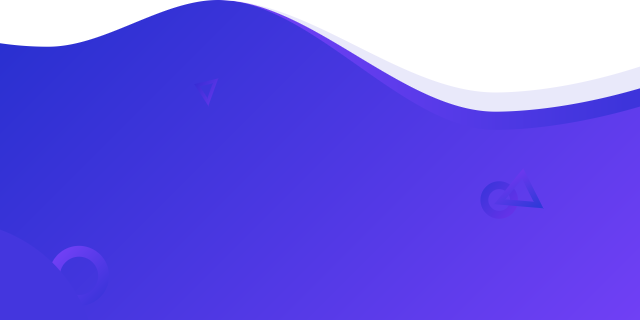
This background is drawn by a WebGL 2 fragment shader. Its source:

```glsl
#version 300 es
precision highp float;
// Indigo-to-violet backdrop under a white wavy header with layered edges,
// decorated with a corner disc, two rings and two outlined triangles.
// Shapes are distance functions, each filled with its own linear gradient.

uniform vec2 u_resolution;
out vec4 outColor;

// Colours
const vec3 WHITE = vec3(1.0);
const vec3 PALE = vec3(0.915, 0.912, 0.98);
const vec3 INDIGO = vec3(0.15, 0.185, 0.81);
const vec3 VIOLET = vec3(0.44, 0.25, 0.96);
const vec3 BAND_BLUE = vec3(0.24, 0.205, 0.86);
const vec3 DISC_BLUE = vec3(0.265, 0.212, 0.87);

// Wave: x of the left dip, crest and trough (canvas is 2 wide, 1 high)
const float DIP_X = 0.15;
const float CREST_X = 0.682;
const float TROUGH_X = 1.549;
const float DIP_DEPTH = 0.146;
const float START_DEPTH = 0.135;
// Depth below the top at the trough and at the right side
const vec2 PALE_DEPTH = vec2(0.289, 0.208);
const vec2 BAND_DEPTH = vec2(0.349, 0.276);
const vec2 BODY_DEPTH = vec2(0.406, 0.333);

// Shapes: centre.xy, then middle radius and half width for the rings
const vec3 DISC = vec3(-0.156, -0.146, 0.456);
const vec4 LEFT_RING = vec4(0.247, 0.138, 0.0768, 0.017);
const vec4 RIGHT_RING = vec4(1.560, 0.375, 0.0463, 0.0123);
const float SMALL_STROKE = 0.011;
const float LARGE_STROKE = 0.018;

// Antialiased coverage of the region where the distance is negative
float fill(float d) {
    float pixel = 1.0 / u_resolution.y;
    return clamp(0.5 - d / pixel, 0.0, 1.0);
}

// Position along a linear gradient from a to b
float ramp(vec2 p, vec2 a, vec2 b) {
    vec2 axis = b - a;
    return clamp(dot(p - a, axis) / dot(axis, axis), 0.0, 1.0);
}

// Height of a wave that shares its left side with the others
float waveHeight(float x, vec2 depth) {
    float left = DIP_DEPTH * (1.0 - smoothstep(DIP_X, CREST_X, x));
    float start = max(1.0 - x / DIP_X, 0.0);
    left -= (DIP_DEPTH - START_DEPTH) * start * start;
    float right = depth.x * smoothstep(CREST_X, TROUGH_X, x);
    float rise = max((x - TROUGH_X) / (2.0 - TROUGH_X), 0.0);
    right -= (depth.x - depth.y) * pow(rise, 1.8);
    return 1.0 - left - right;
}

// Approximate distance, positive above the wave
float wave(vec2 p, vec2 depth) {
    const float STEP = 0.002;
    float h = waveHeight(p.x, depth);
    float slope = (waveHeight(p.x + STEP, depth) - h) / STEP;
    return (p.y - h) / sqrt(1.0 + slope * slope);
}

float ring(vec2 p, vec4 shape) {
    return abs(length(p - shape.xy) - shape.z) - shape.w;
}

// Distance to the line a-b, positive on its left
float edge(vec2 p, vec2 a, vec2 b) {
    vec2 along = normalize(b - a);
    return dot(p - a, vec2(-along.y, along.x));
}

// Mitred outline of a clockwise triangle, stroked inwards
float triangle(vec2 p, vec2 a, vec2 b, vec2 c, float stroke) {
    float d = max(edge(p, a, b), max(edge(p, b, c), edge(p, c, a)));
    return max(d, -d - stroke);
}

void main() {
    vec2 p = gl_FragCoord.xy / u_resolution * vec2(2.0, 1.0);

    // Diagonal body gradient
    vec3 color = mix(INDIGO, VIOLET, (p.x + 1.0 - p.y) / 3.0);

    // Left ring, partly hidden by the corner disc
    float t = ramp(p, vec2(0.18, 0.20), vec2(0.31, 0.07));
    color = mix(color, mix(VIOLET, BAND_BLUE, t), fill(ring(p, LEFT_RING)));
    color = mix(color, DISC_BLUE, fill(length(p - DISC.xy) - DISC.z));

    // Small triangle, fading in towards the right
    float d = triangle(p, vec2(0.607, 0.737), vec2(0.682, 0.755), vec2(0.651, 0.669), SMALL_STROKE);
    t = ramp(p, vec2(0.607, 0.74), vec2(0.69, 0.69));
    color = mix(color, mix(BAND_BLUE - 0.03, VIOLET - 0.03, t), fill(d));

    // Right ring and the large triangle over it
    t = ramp(p, vec2(1.515, 0.41), vec2(1.60, 0.34));
    color = mix(color, mix(BAND_BLUE, VIOLET - 0.05, t), fill(ring(p, RIGHT_RING)));
    d = triangle(p, vec2(1.635, 0.474), vec2(1.698, 0.349), vec2(1.544, 0.362), LARGE_STROKE);
    t = ramp(p, vec2(1.61, 0.45), vec2(1.67, 0.35));
    color = mix(color, mix(VIOLET - 0.03, INDIGO + 0.04, t), fill(d));

    // Wave layers from the lowest to the highest
    vec3 band = mix(VIOLET, BAND_BLUE, ramp(p, vec2(0.83, 0.0), vec2(1.95, 0.0)));
    float pastCrest = step(CREST_X, p.x);
    color = mix(color, band, pastCrest * fill(-wave(p, BODY_DEPTH)));
    color = mix(color, PALE, pastCrest * fill(-wave(p, BAND_DEPTH)));
    color = mix(color, WHITE, fill(-wave(p, PALE_DEPTH)));

    outColor = vec4(color, 1.0);
}
```
